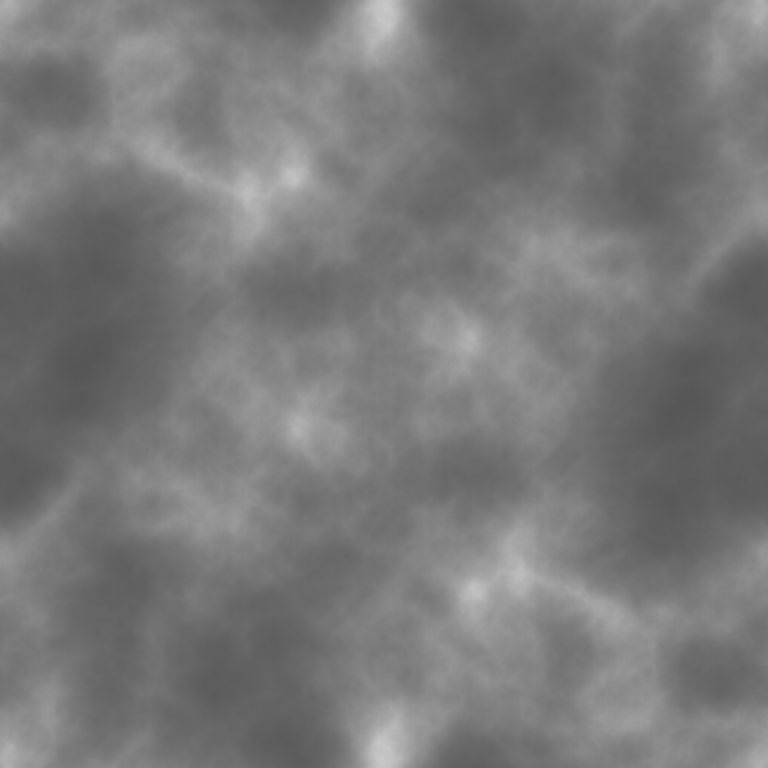
Write a WebGL 2 fragment shader that draws this texture.

```glsl
#version 300 es
precision highp float;
// Soft grey cloud with faint bright creases, symmetric under a half turn, tiling.

uniform vec2 u_resolution;
out vec4 outColor;

const float TAU = 6.2831853;
const int   OCTAVES = 7;
const float BASE_PERIOD = 2.0;     // cells across the tile in the largest octave
const float GAIN = 0.5;            // weight of each octave against the one before
const float CREASE_SOFTNESS = 0.03;
const float MEAN_HEIGHT = 0.326;   // average and spread of the summed folds
const float HEIGHT_SPREAD = 0.093;
const float DARK_FLOOR = 0.29;     // tone curve: floor + gain * exp(contrast * h)
const float TONE_GAIN = 0.175;
const float TONE_CONTRAST = 0.45;

float hash(vec2 p) {
    vec3 q = fract(p.xyx * 0.1031);
    q += dot(q, q.yzx + 33.33);
    return fract((q.x + q.y) * q.z);
}

// Slope contribution of one lattice corner, wrapped to the period
float corner(vec2 cell, vec2 offset, float period, float seed) {
    float angle = TAU * hash(mod(cell, period) + seed);
    return dot(vec2(cos(angle), sin(angle)), offset);
}

// Periodic gradient noise
float gradientNoise(vec2 p, float period, float seed) {
    vec2 cell = floor(p);
    vec2 f = p - cell;
    vec2 w = f * f * f * (f * (f * 6.0 - 15.0) + 10.0);
    vec2 right = vec2(1.0, 0.0);
    vec2 up = vec2(0.0, 1.0);
    float low = mix(corner(cell, f, period, seed),
                    corner(cell + right, f - right, period, seed), w.x);
    float high = mix(corner(cell + up, f - up, period, seed),
                     corner(cell + 1.0, f - 1.0, period, seed), w.x);
    return mix(low, high, w.y);
}

// Sum of folded octaves: zero along the creases, larger in the hollows
float foldedCloud(vec2 uv) {
    float sum = 0.0;
    float weight = 1.0;
    float period = BASE_PERIOD;
    for (int i = 0; i < OCTAVES; i++) {
        float octave = float(i);
        // Shift the lattices apart so that their zeros do not line up
        vec2 shift = vec2(0.37, 0.71) + octave * vec2(0.618, 0.414);
        float n = gradientNoise(uv * period + shift, period, 7.0 + 61.0 * octave);
        sum += weight * sqrt(n * n + CREASE_SOFTNESS * CREASE_SOFTNESS);
        weight *= GAIN;
        period *= 2.0;
    }
    return sum;
}

void main() {
    vec2 uv = gl_FragCoord.xy / u_resolution;

    // Blend with the half-turned copy for point symmetry
    float depth = 0.5 * (foldedCloud(uv) + foldedCloud(1.0 - uv));
    float height = (MEAN_HEIGHT - depth) / HEIGHT_SPREAD;

    // Long bright tail, gentle darks
    float grey = DARK_FLOOR + TONE_GAIN * exp(TONE_CONTRAST * height);
    outColor = vec4(vec3(clamp(grey, 0.0, 1.0)), 1.0);
}
```
